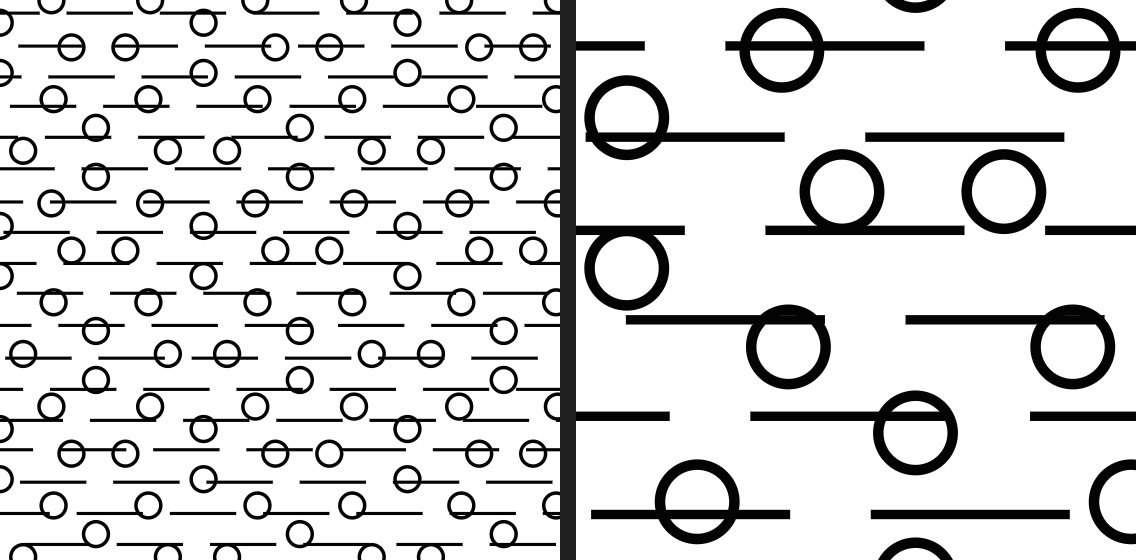
Left: the whole. Right: its middle third, enlarged.
Give the GLSL for this pattern, as a Shadertoy shader.

```glsl
// Black outlined rings on a repeating lattice over staggered rows of dashes, on white.

const vec3 PAPER = vec3(1.0);
const vec3 INK = vec3(0.01);

// Lengths are in design units; the canvas is CANVAS units high.
const float CANVAS = 768.0;
const vec2 RING_CELL = vec2(279.6, 278.6);
const float RING_RADIUS = 17.0;
const float RING_STROKE = 4.8;
const float DASH_PERIOD = 127.85;
const float DASH_LENGTH = 91.0;
const float DASH_STROKE = 4.3;

// Ring rows in one cell: centre x, half spacing of the pair (0 = single), y from the top.
const vec3 RING_ROWS[8] = vec3[8](
    vec3(135.0, 37.0, 65.0),   vec3(-0.4, 0.0, 100.0),
    vec3(138.5, 65.0, 136.0),  vec3(131.6, 0.0, 175.3),
    vec3(131.0, 99.2, 206.8),  vec3(131.6, 0.0, 242.5),
    vec3(138.2, 67.7, 279.0),  vec3(-0.4, 0.0, 309.8));

// Dash rows: start x, y from the top.
const int DASH_ROW_COUNT = 18;
const vec2 DASH_ROWS[DASH_ROW_COUNT] = vec2[DASH_ROW_COUNT](
    vec2(91.3, 18.0),  vec2(25.2, 63.2),   vec2(66.3, 105.5),
    vec2(13.6, 145.8), vec2(61.6, 188.3),  vec2(111.9, 231.5),
    vec2(68.6, 277.0), vec2(4.7, 318.7),   vec2(86.9, 361.3),
    vec2(23.1, 402.2), vec2(80.0, 446.3),  vec2(7.2, 491.2),
    vec2(68.6, 534.0), vec2(123.3, 576.5), vec2(82.2, 616.8),
    vec2(27.4, 661.3), vec2(105.1, 704.2), vec2(32.2, 746.7));

// Offset to the nearest repeat of a centre at zero.
vec2 wrapCell(vec2 p, vec2 cell) {
    return p - cell * round(p / cell);
}

float ringDistance(vec2 p) {
    return abs(length(p) - RING_RADIUS) - 0.5 * RING_STROKE;
}

float boxDistance(vec2 p, vec2 halfSize) {
    vec2 d = abs(p) - halfSize;
    return length(max(d, 0.0)) + min(max(d.x, d.y), 0.0);
}

float ringLattice(vec2 p) {
    float dist = CANVAS;
    for (int i = 0; i < 8; i++) {
        vec3 row = RING_ROWS[i];
        for (float side = -1.0; side <= 1.0; side += 2.0) {
            vec2 centre = vec2(row.x + side * row.y, row.z);
            dist = min(dist, ringDistance(wrapCell(p - centre, RING_CELL)));
        }
    }
    return dist;
}

float dashRows(vec2 p) {
    vec2 halfSize = 0.5 * vec2(DASH_LENGTH, DASH_STROKE);
    float dist = CANVAS;
    for (int i = 0; i < DASH_ROW_COUNT; i++) {
        vec2 q = p - DASH_ROWS[i] - vec2(halfSize.x, 0.0);
        q.x -= DASH_PERIOD * round(q.x / DASH_PERIOD);
        dist = min(dist, boxDistance(q, halfSize));
    }
    return dist;
}

void mainImage(out vec4 fragColor, in vec2 fragCoord) {
    // Design units, measured from the top left
    float pixel = CANVAS / iResolution.y;
    vec2 p = vec2(fragCoord.x, iResolution.y - fragCoord.y) * pixel;

    // Antialiased union of rings and dashes
    float dist = min(ringLattice(p), dashRows(p));
    float ink = clamp(0.5 - dist / pixel, 0.0, 1.0);
    fragColor = vec4(mix(PAPER, INK, ink), 1.0);
}
```
